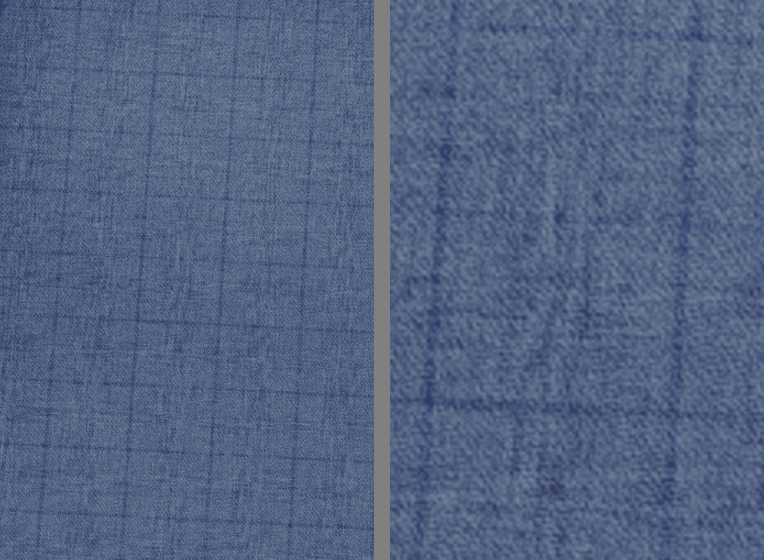
Left: the whole. Right: its middle third, enlarged.
Write a WebGL 1 fragment shader that draws this texture.

```glsl
precision highp float;

uniform vec2 u_resolution;

float hash(vec2 p) {
    return fract(sin(dot(p, vec2(127.1, 311.7))) * 43758.5);
}

float noise(vec2 p) {
    vec2 i = floor(p);
    vec2 f = fract(p);
    f = f * f * (3.0 - 2.0 * f);
    return mix(mix(hash(i), hash(i + vec2(1.0, 0.0)), f.x),
               mix(hash(i + vec2(0.0, 1.0)), hash(i + vec2(1.0, 1.0)), f.x), f.y);
}

// Distance to the nearest whole number, 0 on a check line and 0.5 midway
float lineDistance(float x) {
    return abs(fract(x + 0.5) - 0.5);
}

// Thin check line that fades in and out along its length
float checkLine(float across, float along, float halfWidth) {
    float wear = 0.5 + 0.7 * noise(vec2(along * 9.0, floor(across + 0.5) * 7.3));
    return wear * (1.0 - smoothstep(halfWidth * 0.3, halfWidth, lineDistance(across)));
}

// Broken coloured threads, gathered midway between the check lines
float threadStreaks(float across, float along, float threads) {
    float longThread = noise(vec2(across * threads, along * 3.0 + 31.0));
    float shortThread = noise(vec2(across * threads * 1.2 + 9.0, along * 9.0));
    float band = smoothstep(0.2, 0.4, lineDistance(across));
    return (longThread * 0.45 + shortThread * 0.55 - 0.5) * (0.5 + 0.7 * band) - 0.05 * band;
}

// Folded cloth: dim left edge, bright upper middle, soft dark hollow
float clothShade(vec2 p) {
    float shade = 0.18 * exp(-3.0 * dot(p - vec2(0.6, 0.3), p - vec2(0.6, 0.3)));
    shade -= 0.36 * exp(-p.x * 12.0) * (1.0 - smoothstep(0.1, 0.9, p.y));
    shade -= 0.16 * exp(-12.0 * pow(p.y - 0.8, 2.0)) * (1.0 - 0.5 * p.x);
    shade -= 0.12 * (1.0 - smoothstep(0.0, 0.12, p.y));
    return shade + 0.08 * (noise(p * 3.0) - 0.5);
}

void main() {
    // x to the right and y downward, in canvas widths
    vec2 p = vec2(gl_FragCoord.x, u_resolution.y - gl_FragCoord.y) / u_resolution.x;

    // Check coordinates: leaning columns that widen slightly, tilted rows
    float depth = p.y / 1.5;
    float column = (p.x - mix(0.215, 0.098, depth)) / mix(0.212, 0.2245, depth);
    float drop = p.y - 0.035 - 0.05 * (p.x - 0.4);
    float row = drop * 6.28 * (1.0 - 0.041 * drop);

    float tone = 0.59 + clothShade(p);

    // Warp and weft threads
    tone += 0.78 * threadStreaks(column, row, 42.0);
    tone += 0.66 * threadStreaks(row, column, 34.0);

    // Check lines
    float lines = 0.33 * checkLine(column, row, 0.034);
    lines += 0.27 * checkLine(row, column, 0.036);
    tone -= lines;

    // Twill ribs and fine yarn grain
    float rib = sin(6.2832 * (column * 22.0 - row * 15.0 + 0.8 * noise(p * 60.0)));
    tone += 0.15 * rib * (0.5 + noise(p * 140.0));
    tone += 0.40 * (noise(vec2(column * 66.0, row * 40.0)) - 0.5);
    tone += 0.75 * (noise(p * 340.0) - 0.5);

    // Yarn colours from dark to light
    tone = clamp(tone, -0.25, 1.25);
    vec3 darkBlue = vec3(0.24, 0.29, 0.43);
    vec3 midBlue = vec3(0.32, 0.38, 0.51);
    vec3 paleBlue = vec3(0.40, 0.46, 0.56);
    vec3 color = tone < 0.5 ? mix(darkBlue, midBlue, tone * 2.0)
                            : mix(midBlue, paleBlue, tone * 2.0 - 1.0);
    color += vec3(-0.04, -0.02, 0.02) * lines;

    gl_FragColor = vec4(color, 1.0);
}
```
